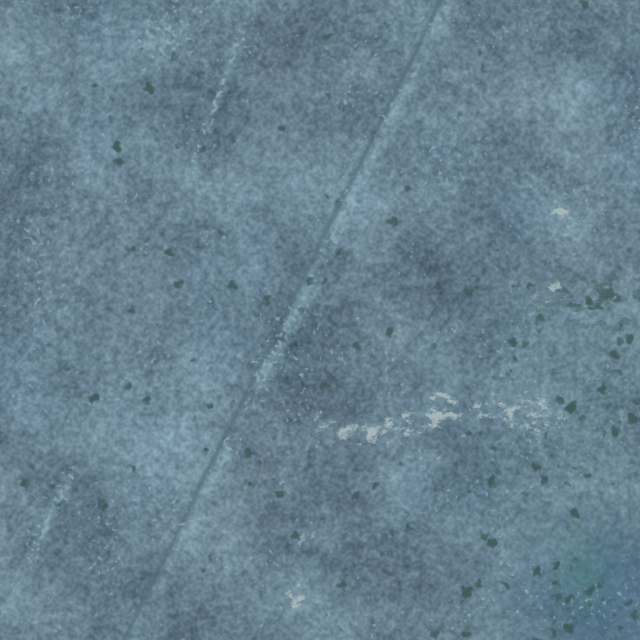
Reproduce this texture procedurally as a Shadertoy shader.

```glsl
// Aerial view of a hazy blue-grey plain crossed by a worn diagonal track.
// Layered gradient noise tints the soil; masks place chalk, tracks and flecks,
// and a jittered grid scatters dark shrubs, densest in the lower right vale.

#define SOIL_DARK   vec3(0.348, 0.434, 0.494)
#define SOIL_LIGHT  vec3(0.458, 0.561, 0.620)
#define CHALK       vec3(0.660, 0.725, 0.735)
#define WORN_EARTH  vec3(0.525, 0.650, 0.705)
#define SHRUB       vec3(0.250, 0.350, 0.350)
#define VALE_TINT   vec3(0.405, 0.525, 0.562)
#define POOL_TINT   vec3(0.300, 0.440, 0.540)
#define MOTTLE      0.95
#define GRAIN       0.92
#define SHRUB_CELLS 42.0
#define TRACK_WIDTH 0.0045

vec2 hash2(vec2 p) {
    vec3 q = fract(p.xyx * vec3(0.1031, 0.1030, 0.0973));
    q += dot(q, q.yzx + 33.33);
    return fract((q.xx + q.yz) * q.zy);
}

float gradDot(vec2 cell, vec2 offset) {
    float angle = 6.2832 * hash2(cell).x;
    return dot(vec2(cos(angle), sin(angle)), offset);
}

float gradientNoise(vec2 p) {
    vec2 i = floor(p), f = fract(p);
    vec2 u = f * f * f * (f * (f * 6.0 - 15.0) + 10.0);
    vec2 e = vec2(1.0, 0.0);
    return mix(mix(gradDot(i, f), gradDot(i + e, f - e), u.x),
               mix(gradDot(i + e.yx, f - e.yx), gradDot(i + 1.0, f - 1.0), u.x), u.y);
}

// Octaves are turned as they shrink, so that no grid direction shows
float fbm(vec2 p) {
    float sum = 0.0, amp = 1.0;
    for (int i = 0; i < 4; i++) {
        sum += amp * gradientNoise(p);
        p = mat2(1.6, 1.2, -1.2, 1.6) * p + 17.3;
        amp *= 0.62;
    }
    return sum;
}

float blob(vec2 p, vec2 center, vec2 radii) {
    vec2 q = (p - center) / radii;
    return exp(-dot(q, q));
}

float bell(float x, float width) {
    return exp(-x * x / (width * width));
}

// x: signed distance, positive to the right; y: position from 0 at a to 1 at b
vec2 trackSpace(vec2 p, vec2 a, vec2 b) {
    vec2 d = b - a;
    return vec2(dot(p - a, vec2(d.y, -d.x)) / length(d), dot(p - a, d) / dot(d, d));
}

// Faint trail that fades at both ends
float trail(vec2 p, vec2 a, vec2 b, float width) {
    vec2 t = trackSpace(p, a, b);
    return bell(t.x, width) * smoothstep(-0.05, 0.1, t.y) * (1.0 - smoothstep(0.85, 1.1, t.y));
}

float chalkRegion(vec2 p) {
    vec4 beds[8] = vec4[8](
        vec4(0.57, 0.325, 0.09, 0.026), vec4(0.68, 0.360, 0.05, 0.030),
        vec4(0.82, 0.360, 0.08, 0.045), vec4(0.86, 0.550, 0.04, 0.018),
        vec4(0.88, 0.660, 0.02, 0.025), vec4(0.68, 0.280, 0.02, 0.015),
        vec4(0.45, 0.070, 0.03, 0.030), vec4(0.48, 0.165, 0.04, 0.014));
    float sum = 0.0;
    for (int i = 0; i < 8; i++) sum += blob(p, beds[i].xy, beds[i].zw);
    return min(sum, 1.0);
}

float valeRegion(vec2 p) {
    return smoothstep(0.62, 0.9, p.x) * (1.0 - smoothstep(0.42, 0.64, p.y));
}

float shrubs(vec2 p) {
    vec2 g = p * SHRUB_CELLS + 0.35 * vec2(gradientNoise(p * 90.0), gradientNoise(p * 90.0 + 31.0));
    float cover = 0.0;
    for (int y = -1; y <= 1; y++)
    for (int x = -1; x <= 1; x++) {
        vec2 cell = floor(g) + vec2(x, y);
        vec2 center = cell + 0.15 + 0.7 * hash2(cell + 5.0);
        vec2 rnd = hash2(cell + 71.0);
        float density = (0.055 + 0.42 * valeRegion(center / SHRUB_CELLS))
                      * (0.9 + 2.2 * gradientNoise(cell * 0.23));
        float radius = mix(0.12, 0.36, rnd.y * rnd.y);
        float shape = 1.0 - smoothstep(radius - 0.14, radius + 0.14, length(g - center));
        cover = max(cover, shape * step(rnd.x, density) * mix(0.5, 0.95, rnd.y));
    }
    return cover;
}

void mainImage(out vec4 fragColor, in vec2 fragCoord) {
    vec2 p = fragCoord / iResolution.y;
    vec2 turned = mat2(0.8, 0.6, -0.6, 0.8) * p;

    // Soil: broad mottling, fine grain and a slight warm-cool drift
    float broad = fbm(p * 5.0 + 3.0) + 0.30 * gradientNoise(p * 2.2 + 11.0);
    float fine = 0.55 * gradientNoise(turned * 48.0) + 0.75 * gradientNoise(p * 92.0 + 9.0)
               + 0.70 * gradientNoise(turned * 160.0 + 50.0);
    vec3 color = mix(SOIL_DARK, SOIL_LIGHT, 0.5 + MOTTLE * broad + GRAIN * fine);
    color += vec3(0.011, 0.000, -0.008) * fbm(p * 3.5 + 40.0);

    // Teal vale and bluish pool in the lower right
    color = mix(color, VALE_TINT + 0.10 * fine, 0.30 * valeRegion(p));
    color = mix(color, POOL_TINT, 0.55 * blob(p, vec2(0.95, 0.07), vec2(0.15, 0.11)));
    color += vec3(-0.02, 0.02, -0.02) * blob(p, vec2(0.91, 0.10), vec2(0.04, 0.05));

    // Main track: dark rut with a patchy worn verge on its right
    vec2 t = trackSpace(p, vec2(0.195, 0.0), vec2(0.69, 1.0));
    t.x += 0.004 * gradientNoise(vec2(t.y * 7.0, 2.0));
    float wear = clamp(0.55 + 1.2 * fbm(p * 20.0 + 8.0), 0.0, 1.0);
    float verge = bell(t.x - 0.012, 0.013) * mix(0.45, 1.0, bell(t.y - 0.55, 0.35));
    color = mix(color, WORN_EARTH + 0.10 * fine, 0.74 * verge * wear);
    color = mix(color, SOIL_DARK - 0.015, 0.70 * bell(t.x + 0.001, TRACK_WIDTH));

    // Faint side trails and pale flecks gathered near them
    float steep = trail(p, vec2(0.285, 0.69), vec2(0.395, 1.0), 0.008);
    float low = trail(p, vec2(0.0, 0.03), vec2(0.125, 0.29), 0.010);
    float thin = trail(p, vec2(-0.02, 0.775), vec2(0.23, 0.955), 0.003);
    color = mix(color, WORN_EARTH, 0.50 * wear * (steep + low) + 0.45 * thin * wear);
    float gather = 0.38 * fbm(p * 8.0 + 60.0) + 0.34 * (steep + low + verge)
                 + 0.22 * blob(p, vec2(0.2, 0.97), vec2(0.2, 0.06));
    float speckle = gradientNoise(turned * 120.0 + 4.0) + 0.5 * gradientNoise(p * 190.0 + 70.0);
    color = mix(color, WORN_EARTH + 0.03, 0.80 * smoothstep(0.32, 0.95, speckle + gather));

    // Chalk: soft halo with ragged bright cores
    float bed = chalkRegion(p);
    float cores = smoothstep(0.0, 0.65, fbm(p * vec2(42.0, 56.0)) + 0.80 * bed - 0.58);
    color = mix(color, WORN_EARTH, 0.24 * bed);
    color = mix(color, CHALK, 0.95 * cores * smoothstep(0.05, 0.3, bed));

    // Shrubs and a dark broken bank on the right edge
    float bank = blob(p, vec2(0.94, 0.53), vec2(0.09, 0.04))
               * smoothstep(0.0, 0.40, fbm(p * vec2(26.0, 42.0) + 20.0));
    color = mix(color, SHRUB, max(shrubs(p), 0.85 * bank));

    fragColor = vec4(color, 1.0);
}
```
